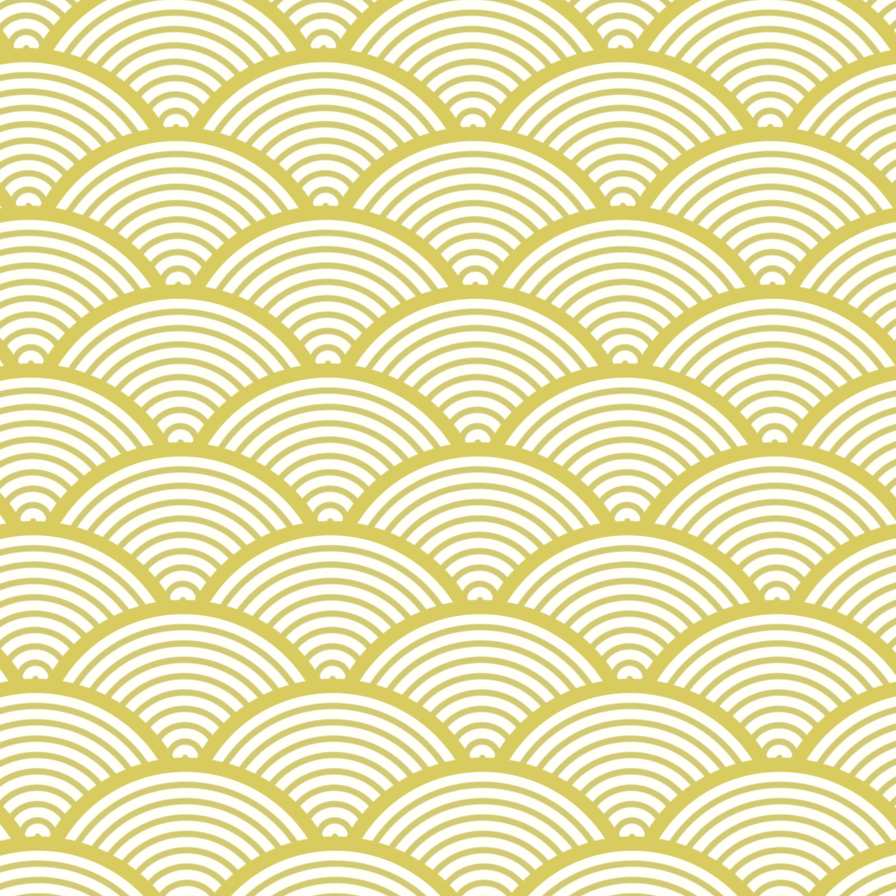
This pattern is drawn by a Shadertoy shader. Its source:

```glsl
// Filled below the edge, smoothed over the given softness
float below(float value, float edge, float soft) {
    return 1.0 - smoothstep(edge - soft, edge + soft, value);
}

// Colour inside one scale, by distance from its centre
vec3 scaleColour(float dist, float radius, float soft) {
    vec3 paper = vec3(1.0, 1.0, 0.967);
    vec3 lineGold = vec3(0.823, 0.787, 0.45);
    vec3 rimGold = vec3(0.847, 0.8, 0.375);

    // Evenly spaced concentric lines
    float pitch = 0.01825;
    float toLine = abs(dist - pitch * round(dist / pitch));
    vec3 colour = mix(paper, lineGold, below(toLine, 0.0035, soft));

    // Thick outer rim
    return mix(rimGold, colour, below(dist, radius - 0.0156, soft));
}

void mainImage(out vec4 fragColor, in vec2 fragCoord) {
    vec2 p = fragCoord / iResolution.y;
    float soft = 0.0006 + 0.6 / iResolution.y;
    float period = 0.3316;
    float rowStep = 0.088;
    float radius = 0.1764;

    // Middle scale's top as origin, with a slight lean of the columns
    p -= vec2(0.5332, 0.5065);
    p.x += 0.0145 * p.y;

    // Overlay the rows from back to front
    float firstRow = ceil(p.y / rowStep);
    vec3 colour = vec3(1.0, 1.0, 0.967);
    for (int i = 3; i >= -1; i--) {
        float row = firstRow + float(i);
        float x = p.x / period + 0.5 * mod(row, 2.0);
        vec2 fromCentre = vec2((x - round(x)) * period, p.y - row * rowStep + radius);
        float dist = length(fromCentre);
        colour = mix(colour, scaleColour(dist, radius, soft), below(dist, radius, soft));
    }

    fragColor = vec4(colour, 1.0);
}
```
